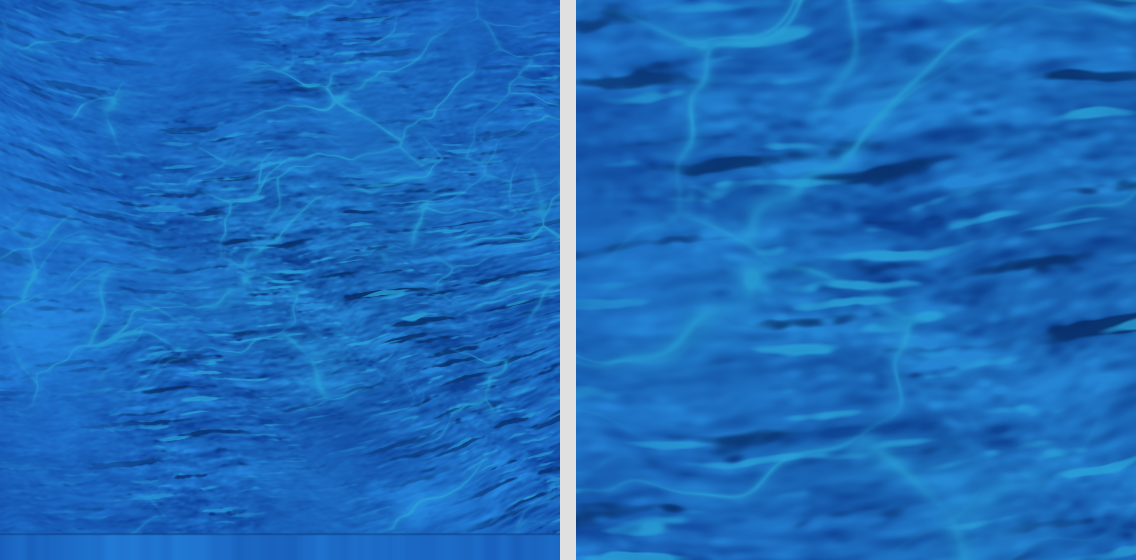
Left, the full canvas; right, a detail of the centre.
Reproduce this texture procedurally as a Shadertoy shader.

```glsl
// Sunlit blue pool water: wind ripples, caustic threads and a streaked lower border.
#define WATER vec3(0.097, 0.388, 0.745)
#define TONE_STEP vec3(0.018, 0.050, 0.050)
#define CAUSTIC_COLOR vec3(0.160, 0.630, 0.840)
#define SHADOW_COLOR vec3(0.030, 0.190, 0.420)
#define RIPPLE_CELLS vec2(10.0, 80.0)
#define CAUSTIC_CELLS vec2(4.2, 9.0)
#define CAUSTIC_WIDTH 0.030
#define RIPPLE_GAIN 1.45
#define FINE_GAIN 1.0
#define BORDER_TOP 0.046

vec3 hash3(vec2 cell) {
    vec3 h = fract(cell.xyx * vec3(0.1031, 0.1030, 0.0973));
    h += dot(h, h.yxz + 33.33);
    return fract((h.xxy + h.yzz) * h.zyx);
}

// Cellular noise: one soft spot of random sign and strength per cell.
float spots(vec2 p) {
    vec2 cell = floor(p);
    float sum = 0.0;
    for (int y = -1; y <= 1; y++)
    for (int x = -1; x <= 1; x++) {
        vec2 id = cell + vec2(x, y);
        vec3 h = hash3(id);
        vec2 d = id + h.xy - p;
        float k = max(1.0 - dot(d, d), 0.0);
        sum += k * k * k * (2.0 * h.z - 1.0);
    }
    return sum;
}

// Gap between the two nearest cell points; zero along cell walls.
float wallGap(vec2 p) {
    vec2 cell = floor(p);
    float nearest = 9.0, second = 9.0;
    for (int y = -1; y <= 1; y++)
    for (int x = -1; x <= 1; x++) {
        vec2 id = cell + vec2(x, y);
        float d = length(id + hash3(id + 71.0).xy - p);
        second = min(second, max(nearest, d));
        nearest = min(nearest, d);
    }
    return second - nearest;
}

// Layered sines that make straight lines wander.
vec2 wander(vec2 p) {
    vec2 w = vec2(0.0);
    float size = 0.020, freq = 13.0;
    for (int i = 0; i < 4; i++) {
        w += size * sin(freq * p.yx + vec2(1.3, 4.1) * float(i + 1) + 0.7 * freq * p);
        p += 0.4 * w.yx;
        size *= 0.48;
        freq *= 2.1;
    }
    return w;
}

float thread(vec2 p, float width) {
    float gap = wallGap(p) / width;
    return 1.0 / (1.0 + gap * gap);
}

// Bends the ripples: falling at the upper left, rising at the lower right.
vec2 flow(vec2 uv) {
    float left = max(0.35 - uv.x, 0.0);
    float right = max(uv.x - 0.45, 0.0);
    float upper = smoothstep(0.3, 0.75, uv.y);
    float bend = mix(0.35 * right * right, 0.7 * left * left, upper) + 0.06 * uv.x;
    return vec2(uv.x, uv.y - bend);
}

vec3 waterColor(vec2 uv) {
    vec2 bent = wander(uv);
    vec2 p = flow(uv) + bent * vec2(0.5, 0.20);

    // Broad light and cloudy patches
    float broad = spots(uv * vec2(3.0, 4.0) + 5.0);
    float clouds = spots((uv + bent) * vec2(9.0, 14.0) + 20.0);
    float flecks = spots((p + bent) * vec2(24.0, 48.0) + 64.0);
    float corner = smoothstep(0.35, 0.9, uv.x) * smoothstep(0.5, 0.15, uv.y);
    float glow = exp(-14.0 * dot(uv - vec2(0.0, 0.55), uv - vec2(0.0, 0.55)));
    float tone = 1.15 * broad + (0.75 + 0.9 * corner) * clouds + 1.1 * glow;
    tone += (0.5 + 0.5 * corner) * flecks + 0.7 * (uv.y - 0.5);

    // Ripples at several sizes, calm at the lower left
    float middle = exp(-9.0 * pow(uv.y - 0.5, 2.0) - 7.0 * pow(uv.x - 0.62, 2.0));
    float wind = 0.45 + 0.65 * middle + 0.6 * spots(uv * 5.0 + 40.0);
    wind *= mix(0.5, 1.0, smoothstep(0.0, 0.45, uv.x + 0.6 * max(uv.y - 0.4, 0.0)));
    wind = max(wind, 0.1);
    float ripple = spots(p * RIPPLE_CELLS);
    ripple += 0.6 * spots(p * RIPPLE_CELLS * vec2(0.7, 0.5) + 13.0);
    ripple += 0.8 * spots(p * RIPPLE_CELLS * vec2(2.0, 1.5) + 31.0);
    tone += RIPPLE_GAIN * wind * ripple;
    float fine = spots(p * vec2(36.0, 150.0)) + 0.8 * spots(p * vec2(90.0, 200.0) + 7.0);
    tone += FINE_GAIN * (0.3 + wind) * fine;
    vec3 color = WATER + TONE_STEP * clamp(tone, -2.6, 2.6);
    color.b -= 0.045 * middle;

    // Sparse, thin dark troughs and cyan glints
    float trough = spots(p * RIPPLE_CELLS * vec2(0.85, 1.25) + 57.0);
    float glint = spots(p * RIPPLE_CELLS * vec2(1.6, 1.7) + 118.0);
    trough += 0.25 * fine;
    glint += 0.25 * fine;
    color = mix(color, SHADOW_COLOR, 0.9 * min(wind, 1.0) * smoothstep(0.4, 0.9, -trough));
    color = mix(color, CAUSTIC_COLOR, 0.8 * min(wind, 1.0) * smoothstep(0.45, 1.0, glint));

    // Two tilted nets of caustic threads, fading in and out
    vec2 q = uv + bent * vec2(1.2, 0.9);
    q.y -= 0.30 * q.x;
    float fade = smoothstep(-0.2, 0.5, spots(uv * vec2(6.0, 7.0) + 83.0));
    float fineFade = smoothstep(-0.1, 0.6, spots(uv * vec2(6.0, 8.0) + 97.0));
    fineFade *= smoothstep(0.1, 0.6, uv.y);
    float light = 0.68 * fade * thread(q * CAUSTIC_CELLS, CAUSTIC_WIDTH);
    light += 0.55 * fineFade * thread(q * CAUSTIC_CELLS * 1.8 + 9.0, CAUSTIC_WIDTH * 1.4);
    light += 0.07 * fade * thread(q * CAUSTIC_CELLS, CAUSTIC_WIDTH * 6.0);
    return mix(color, CAUSTIC_COLOR, clamp(light * (0.9 + 0.6 * flecks), 0.0, 0.8));
}

vec3 borderColor(float x) {
    float bars = spots(vec2(x * 9.0, 3.5)) + 0.7 * spots(vec2(x * 45.0, 8.5));
    return WATER + TONE_STEP * (0.5 + 0.9 * bars);
}

void mainImage(out vec4 fragColor, in vec2 fragCoord) {
    vec2 uv = fragCoord / iResolution.xy;
    float pixel = 1.0 / iResolution.y;
    float above = smoothstep(-pixel, pixel, uv.y - BORDER_TOP);
    vec3 color = mix(borderColor(uv.x), waterColor(uv), above);
    float seam = 1.0 - smoothstep(0.0005, 0.0005 + 1.5 * pixel, abs(uv.y - BORDER_TOP));
    color = mix(color, SHADOW_COLOR, 0.4 * seam);
    fragColor = vec4(color, 1.0);
}
```
